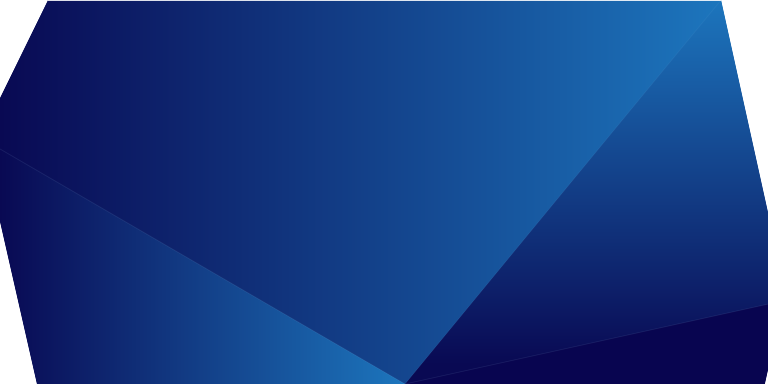
A Shadertoy shader for this background:

```glsl
#define DEEP vec3(0.035, 0.035, 0.325)
#define BRIGHT vec3(0.112, 0.462, 0.742)
#define SHADOW vec3(0.032, 0.020, 0.312)
#define PAPER vec3(1.0)
#define APEX vec2(1.055, 0.0)
#define LEFT_FOLD vec2(0.0, 0.612)
#define TOP_FOLD vec2(1.878, 1.0)
#define RIGHT_FOLD vec2(2.0, 0.208)
#define SEAM_GLOW 0.09

// Signed distance to the line a-b, positive on its left
float side(vec2 p, vec2 a, vec2 b) {
    vec2 d = normalize(b - a);
    return d.x * (p.y - a.y) - d.y * (p.x - a.x);
}

// Smooth coverage, one pixel wide
float cover(float dist, float pixel) {
    return smoothstep(-0.5 * pixel, 0.5 * pixel, dist);
}

vec3 ramp(float t) {
    return mix(DEEP, BRIGHT, clamp(t, 0.0, 1.0));
}

// Soft hairline along a fold
float seam(float dist, float pixel) {
    float width = max(0.0022, pixel);
    return SEAM_GLOW * (1.0 - smoothstep(0.0, width, abs(dist)));
}

void mainImage(out vec4 fragColor, in vec2 fragCoord) {
    // Canvas spans 2 by 1 units
    vec2 p = fragCoord / iResolution.xy * vec2(2.0, 1.0);
    float pixel = max(2.0 / iResolution.x, 1.0 / iResolution.y);

    // Folds between the facets
    float leftFold = side(p, APEX, LEFT_FOLD);
    float rightFold = side(p, TOP_FOLD, APEX);
    float lowFold = side(p, RIGHT_FOLD, APEX);

    // Facets, each with its own gradient
    vec3 color = ramp(p.x / TOP_FOLD.x);
    color = mix(color, ramp(p.x / APEX.x), cover(leftFold, pixel));
    color = mix(color, ramp((p.y - 0.05) / 0.95), cover(rightFold, pixel));
    color = mix(color, SHADOW, cover(lowFold, pixel));

    // Faint light on the folds
    float glow = max(seam(leftFold, pixel), seam(lowFold, pixel));
    glow = max(glow, 0.6 * seam(rightFold, pixel));
    color = mix(color, vec3(0.6, 0.75, 0.9), glow);

    // Outline cut from the sheet
    float body = side(p, vec2(0.0, 0.422), vec2(0.096, 0.0));
    body = min(body, side(p, vec2(1.992, 0.0), vec2(2.0, 0.036)));
    body = min(body, side(p, vec2(2.0, 0.448), TOP_FOLD));
    body = min(body, side(p, vec2(0.125, 1.0), vec2(0.0, 0.745)));
    body = min(body, 0.998 - p.y);
    color = mix(PAPER, color, cover(body, pixel));

    fragColor = vec4(color, 1.0);
}
```
